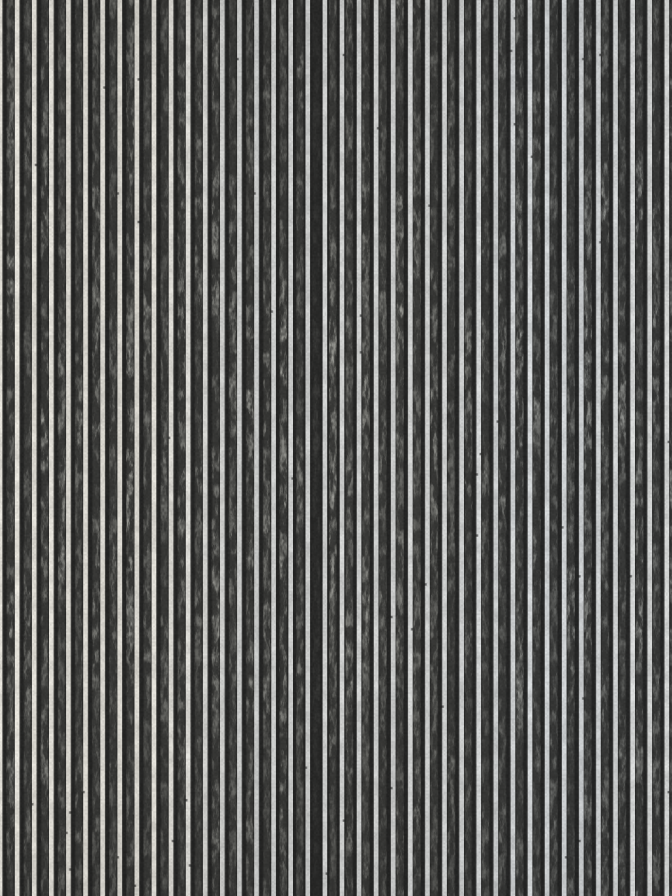
Give the GLSL for this pattern, as a WebGL 2 fragment shader.

```glsl
#version 300 es
precision highp float;
// Worn metal grating: pale upright bars over dark, weathered slats in shadowed gaps.
#define REPEATS 39.3
#define BAR_HALF 0.135
#define SLAT_HALF 0.235
#define VIEW_X 0.47
#define PARALLAX 0.11
#define WEAR 0.36
#define GRAIN 0.07

uniform vec2 u_resolution;
out vec4 outColor;

const vec3 SHADOW = vec3(0.142, 0.143, 0.140);
const vec3 SLAT = vec3(0.210, 0.211, 0.204);
const vec3 DUST = vec3(1.00, 1.00, 0.96);
const vec3 BAR_WARM = vec3(0.865, 0.855, 0.825);
const vec3 BAR_COOL = vec3(0.795, 0.800, 0.795);

float hash(vec2 p) {
    vec3 q = fract(p.xyx * vec3(0.1031, 0.1030, 0.0973));
    q += dot(q, q.yzx + 33.33);
    return fract((q.x + q.y) * q.z);
}

float noise(vec2 p) {
    vec2 i = floor(p), f = fract(p);
    f = f * f * (3.0 - 2.0 * f);
    return mix(mix(hash(i), hash(i + vec2(1, 0)), f.x),
               mix(hash(i + vec2(0, 1)), hash(i + vec2(1, 1)), f.x), f.y);
}

float fbm(vec2 p) {
    float sum = 0.0, amp = 0.5;
    for (int i = 0; i < 4; i++) {
        sum += amp * noise(p);
        p = p * 2.03 + 11.7;
        amp *= 0.5;
    }
    return sum;
}

// Soft-edged stripe around zero.
float stripe(float d, float halfWidth, float px) {
    return clamp((halfWidth - abs(d)) / px + 0.5, 0.0, 1.0);
}

void main() {
    vec2 uv = gl_FragCoord.xy / u_resolution;
    float px = REPEATS / u_resolution.x;
    float u = uv.x * REPEATS;
    float gapId = floor(u), gap = fract(u);
    float barId = floor(u + 0.5), bar = u - barId;
    float side = clamp((uv.x - VIEW_X) * 12.0, -1.0, 1.0);

    // Slats slide within their gaps according to the viewing side.
    float slatD = gap - (0.5 - PARALLAX * side);
    float slat = stripe(slatD, SLAT_HALF, px);
    float core = smoothstep(0.022, 0.0, abs((gapId + 0.5) / REPEATS - VIEW_X) - 0.001);

    // Mottled dust in fine vertical streaks, a little stronger at mid height.
    float glow = exp(-pow((uv.y - 0.5) / 0.33, 2.0));
    float streak = fbm(vec2(gap * 4.5 + gapId * 19.0, uv.y * 75.0));
    float patches = noise(vec2(gapId * 7.3, uv.y * 13.0));
    float scratch = noise(vec2(gap * 9.0 + gapId * 31.0, uv.y * 260.0));
    float dust = smoothstep(0.34, 0.72, streak) * (0.35 + 0.65 * patches);
    dust *= (0.4 + 0.9 * scratch) * (0.58 + 0.32 * glow);
    dust *= 0.8 + 0.4 * hash(vec2(gapId, 4.0));

    // A band of slats is faintly lighter between two joints.
    float panel = stripe(uv.x - 0.56, 0.07, 0.01) * stripe(uv.y - 0.5, 0.245, 0.004);
    vec3 slatColor = SLAT + DUST * (WEAR * dust + 0.012 * panel);
    slatColor *= 1.0 - 0.2 * smoothstep(0.12, 0.24, abs(slatD));
    vec3 color = mix(SHADOW, slatColor, slat * (1.0 - 0.75 * core));

    // Bars: warm on the left and far right, cooler between.
    float cool = smoothstep(0.2, 0.38, uv.x) - 0.45 * smoothstep(0.85, 0.98, uv.x);
    vec3 barColor = mix(BAR_WARM, BAR_COOL, cool);
    barColor *= 0.97 + 0.06 * hash(vec2(barId, 9.0));
    barColor *= 0.94 + 0.10 * noise(vec2(barId * 5.1, uv.y * 90.0));

    // Tiny sparse nicks bite into the bar edges.
    float row = uv.y * 220.0;
    vec2 nickCell = vec2(barId, floor(row));
    float nick = step(0.994, hash(nickCell + 50.0));
    nick *= smoothstep(0.5, 0.1, abs(fract(row) - 0.5));
    nick *= smoothstep(-0.02, 0.10, bar * (hash(nickCell) > 0.5 ? 1.0 : -1.0));
    barColor *= 1.0 - 0.5 * nick;

    // A dim bevel lies along the side turned toward the viewer.
    float bevel = stripe(bar + 0.15 * side, 0.04, px);
    color = mix(color, barColor * 0.48, bevel * 0.5);
    color = mix(color, barColor, stripe(bar, BAR_HALF, px));

    // Fine grain and a faint cool tint on the right.
    float grain = noise(uv * vec2(384.0, 512.0)) - 0.5;
    color *= 1.0 + GRAIN * grain;
    color += 0.02 * grain;
    color *= mix(vec3(1.0), vec3(0.99, 1.0, 1.015), smoothstep(0.6, 0.85, uv.x));
    color *= 1.0 - 0.03 * smoothstep(0.3, 0.5, abs(uv.y - 0.5));
    outColor = vec4(clamp(color, 0.0, 1.0), 1.0);
}
```
